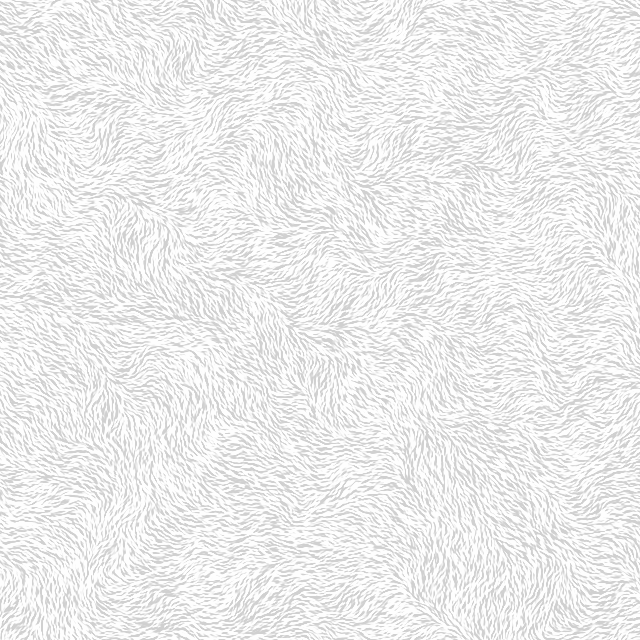
A Shadertoy shader for this texture:

```glsl
// Pale fur: short tapered grey hairs on white that follow a ruffled flow.
// Sparse Gabor noise, turned along a smooth angle field, is cut at a level
// to give the hairs; the level drifts so that tufts grow denser or thinner.

#define PAPER vec3(0.995)
#define HAIR vec3(0.815)
#define SPACING 0.0066      // usual distance between neighbouring hairs
#define HAIR_LENGTH 0.0043  // spread of one kernel along the hair
#define HAIR_WIDTH 0.0023   // spread of one kernel across the hair
#define CELL 0.0056         // grid that scatters the kernels
#define CUT 0.36            // higher leaves fewer hairs
#define TUFTS 0.95          // how much the density of hair varies
#define FLOW_SCALE 8.5      // swirls per canvas
#define FLOW_MEAN -0.5      // mean direction in radians
#define FLOW_SWING 5.4      // range of directions in radians

const float TAU = 6.2831853;

float hash(vec2 p) {
    return fract(sin(dot(p, vec2(127.1, 311.7))) * 43758.5453);
}

float valueNoise(vec2 p) {
    vec2 i = floor(p), f = fract(p);
    f = f * f * (3.0 - 2.0 * f);
    float low = mix(hash(i), hash(i + vec2(1, 0)), f.x);
    float high = mix(hash(i + vec2(0, 1)), hash(i + vec2(1, 1)), f.x);
    return mix(low, high, f.y);
}

// Direction of the fur at a point; turned octaves hide the noise grid
float flowAngle(vec2 p) {
    mat2 turn = mat2(0.8, 0.6, -0.6, 0.8);
    vec2 q = turn * p * FLOW_SCALE;
    float n = 0.54 * valueNoise(q + 3.7)
            + 0.28 * valueNoise(turn * q * 2.1 + 19.3)
            + 0.18 * valueNoise(turn * turn * q * 4.7 + 41.9);
    return FLOW_MEAN + FLOW_SWING * (n - 0.5);
}

// Slow drift of the hair density around zero
float tuftDrift(vec2 p) {
    return 0.6 * valueNoise(p * 42.0 + 7.1)
         + 0.4 * valueNoise(p * 15.0 + 31.3) - 0.5;
}

// Oriented noise with zero mean and about unit variance
float furNoise(vec2 p) {
    float flow = flowAngle(p);
    vec2 home = floor(p / CELL);
    float total = 0.0, power = 0.0;
    for (int y = -2; y <= 2; y++)
    for (int x = -2; x <= 2; x++)
    for (int k = 0; k < 2; k++) {
        vec2 cell = home + vec2(x, y);
        vec2 seed = cell + float(k) * vec2(37.3, 91.7);
        vec2 jitter = vec2(hash(seed + 0.13), hash(seed + 5.71));
        vec2 offset = p - (cell + jitter) * CELL;

        // Each kernel strays in direction, pitch and phase
        float angle = flow + 0.8 * (hash(seed + 11.37) - 0.5);
        float pitch = SPACING * mix(0.72, 1.7, hash(seed + 17.91));
        float phase = TAU * hash(seed + 23.53);
        vec2 along = vec2(cos(angle), sin(angle));
        float u = dot(offset, along);
        float v = dot(offset, vec2(-along.y, along.x));

        vec2 spread = vec2(u / HAIR_LENGTH, v / HAIR_WIDTH);
        float window = max(0.0, 1.0 - dot(offset, offset) / (4.0 * CELL * CELL));
        float envelope = exp(-0.5 * dot(spread, spread)) * window;
        total += envelope * cos(TAU * v / pitch + phase);
        power += 0.5 * envelope * envelope;
    }
    return total / sqrt(power + 0.04);
}

void mainImage(out vec4 fragColor, in vec2 fragCoord) {
    float side = min(iResolution.x, iResolution.y);
    vec2 p = fragCoord / side;

    // About half the change of the noise across one pixel
    float soft = 0.12 + 0.5 * TAU / (SPACING * side);
    float level = CUT + TUFTS * tuftDrift(p);
    float hair = smoothstep(level - soft, level + soft, furNoise(p));
    fragColor = vec4(mix(PAPER, HAIR, hair), 1.0);
}
```
